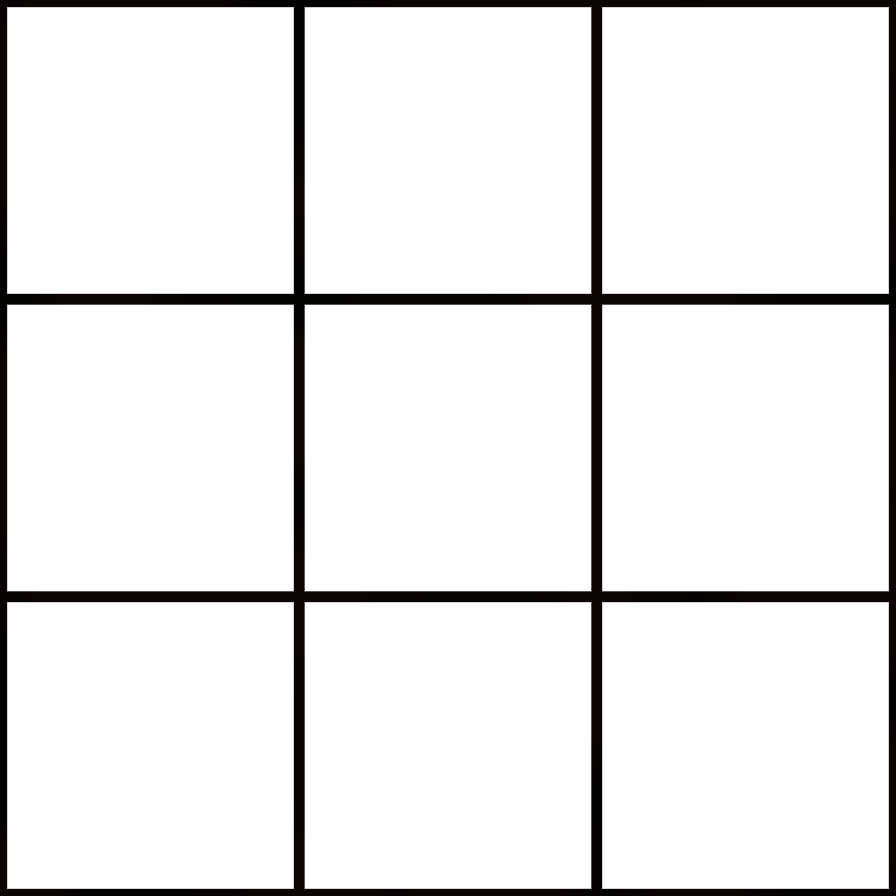
Write a three.js fragment shader that draws this pattern.

```glsl
// Three by three white square tiles divided and framed by even black lines.

varying vec2 vUv;

const float TILES = 3.0;
const float PITCH = 0.33203;       // distance between line centres
const float LINE_WIDTH = 0.0121;
const float EDGE_SOFTNESS = 0.0016;

const vec3 PAPER = vec3(1.0);
const vec3 WARM_INK = vec3(0.047, 0.012, 0.012);
const vec3 COOL_INK = vec3(0.012, 0.012, 0.008);

// Sine-free hash of a lattice point
float hash(vec2 p) {
  vec3 q = fract(vec3(p.xyx) * 0.1031);
  q += dot(q, q.yzx + 33.33);
  return fract((q.x + q.y) * q.z);
}

// Smooth value noise
float valueNoise(vec2 p) {
  vec2 cell = floor(p);
  vec2 f = fract(p);
  f = f * f * (3.0 - 2.0 * f);
  float low = mix(hash(cell), hash(cell + vec2(1.0, 0.0)), f.x);
  float high = mix(hash(cell + vec2(0.0, 1.0)), hash(cell + vec2(1.0)), f.x);
  return mix(low, high, f.y);
}

// Distance to the nearest grid line; the grid is centred on the canvas
float gridDistance(vec2 uv, float pitch, float count) {
  vec2 p = (uv - 0.5) / pitch + 0.5 * count;
  vec2 toLine = abs(fract(p + 0.5) - 0.5) * pitch;
  return min(toLine.x, toLine.y);
}

// Coverage of a line with smoothed edges
float lineMask(float dist, float width, float softness) {
  float halfWidth = 0.5 * width;
  return 1.0 - smoothstep(halfWidth - softness * 0.5, halfWidth + softness * 0.5, dist);
}

// Near-black ink drifting slightly between warm and neutral
vec3 inkColor(vec2 uv, vec3 warm, vec3 cool) {
  float drift = smoothstep(0.55, 0.9, valueNoise(uv * 9.0));
  return mix(warm, cool, drift);
}

void main() {
  float dist = gridDistance(vUv, PITCH, TILES);
  float ink = lineMask(dist, LINE_WIDTH, EDGE_SOFTNESS);
  vec3 color = mix(PAPER, inkColor(vUv, WARM_INK, COOL_INK), ink);
  gl_FragColor = vec4(color, 1.0);
}
```
